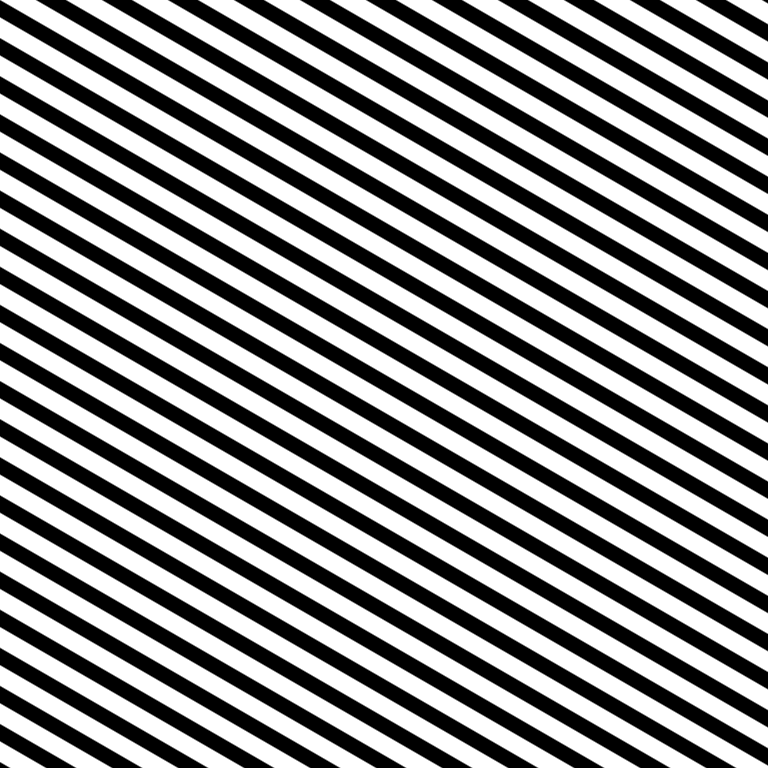
This pattern is drawn by a three.js fragment shader. Its source:

```glsl
// Straight black stripes on white, sloping down to the right at 30 degrees.
// The distance across the stripes, measured from the top left corner, is
// repeated with fract, and each band is cut out with a softened edge.

#define STRIPE_ANGLE 30.0              // degrees below the horizontal
#define STRIPE_PERIOD (22.0 / 512.0)   // spacing across the stripes
#define STRIPE_WIDTH (10.0 / 512.0)    // thickness of a black stripe
#define EDGE_SOFTNESS (1.0 / 512.0)    // width of the edge ramp
#define PAPER_COLOR vec3(1.0)
#define INK_COLOR vec3(0.0)

varying vec2 vUv;

// Signed distance to the nearest stripe, negative inside it
float stripeDistance(vec2 p) {
  float angle = radians(STRIPE_ANGLE);
  float across = dot(p, vec2(-sin(angle), cos(angle)));
  float fromCenter = (across - 0.5 * STRIPE_WIDTH) / STRIPE_PERIOD;
  float nearest = abs(fract(fromCenter + 0.5) - 0.5) * STRIPE_PERIOD;
  return nearest - 0.5 * STRIPE_WIDTH;
}

void main() {
  // Measure downward from the top left corner
  vec2 p = vec2(vUv.x, 1.0 - vUv.y);

  // Linear coverage ramp centered on each edge
  float ink = clamp(0.5 - stripeDistance(p) / EDGE_SOFTNESS, 0.0, 1.0);

  gl_FragColor = vec4(mix(PAPER_COLOR, INK_COLOR, ink), 1.0);
}
```
